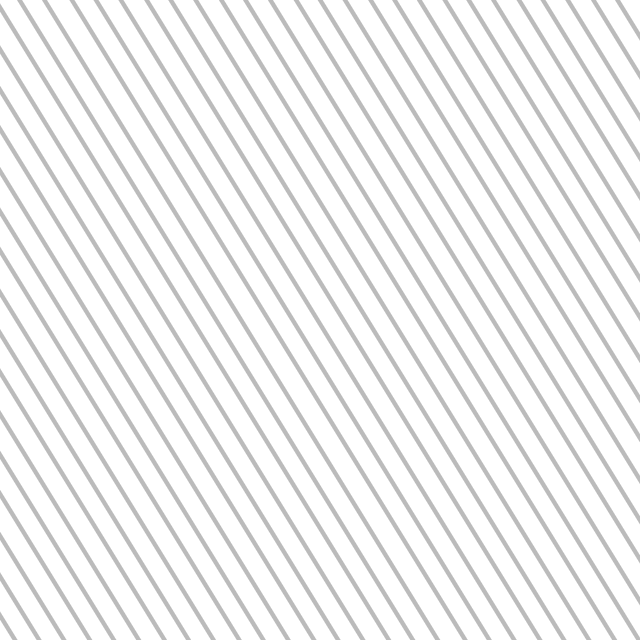
A Shadertoy shader for this pattern:

```glsl
// Thin grey diagonal stripes falling steeply to the right on white.
// Each pixel slides along the slope to the top edge, finds its nearest stripes
// there, and shades by distance; a small drift makes the gaps slightly uneven.

const vec3 PAPER = vec3(1.0);
const vec3 INK = vec3(0.735);
const float SLOPE = 1.627;        // fall per unit of run
const float SPACING = 0.03893;    // horizontal gap between stripes
const float FIRST = -0.5924;      // top-edge position of stripe 0
const float STROKE = 0.0068;      // stripe width across its direction

// Uneven placement: a broad swell plus a nudge on every third stripe.
float drift(float index) {
    float swell = step(17.5, index) * (1.0 - smoothstep(27.0, 40.0, index));
    float nudge = 1.0 - step(0.5, mod(index, 3.0));
    return 0.0027 * swell + 0.0013 * nudge;
}

// Top-edge position of a stripe's centre.
float stripeCentre(float index) {
    return FIRST + SPACING * index + drift(index);
}

// Distance along the top edge to the nearest stripe centre.
float nearestStripe(float x) {
    float base = round((x - FIRST) / SPACING);
    float nearest = SPACING;
    for (int i = -1; i <= 1; i++) {
        nearest = min(nearest, abs(x - stripeCentre(base + float(i))));
    }
    return nearest;
}

// Antialiased coverage of a stroke at a given distance from its centre.
float strokeCoverage(float dist, float width, float pixel) {
    return clamp(0.5 + (0.5 * width - dist) / pixel, 0.0, 1.0);
}

void mainImage(out vec4 fragColor, in vec2 fragCoord) {
    vec2 uv = fragCoord / iResolution.y;
    float pixel = 1.0 / iResolution.y;

    // Slide to the top edge, then turn the horizontal gap into a true distance.
    float topX = uv.x - (1.0 - uv.y) / SLOPE;
    float across = SLOPE / length(vec2(1.0, SLOPE));
    float dist = nearestStripe(topX) * across;

    vec3 colour = mix(PAPER, INK, strokeCoverage(dist, STROKE, pixel));
    fragColor = vec4(colour, 1.0);
}
```
